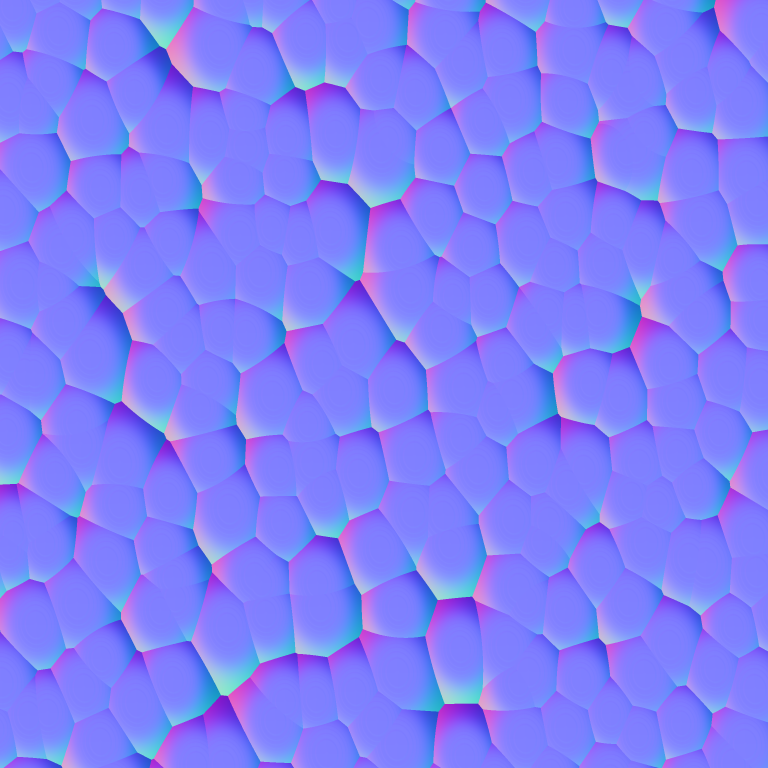
Give the GLSL for this texture map, as a Shadertoy shader.

```glsl
const vec2 CELLS = vec2(17.5, 13.5); // seed slots across and up the canvas
const float LEAN = 0.04;             // sideways drift of the long axis
const float VACANCY = 0.1;           // share of slots left without a seed
const float STEEPNESS = 3.7;         // slope at one cell radius
const float FLATNESS = 5.0;          // higher keeps the cell floors flatter
const float SOFT_LIMIT = 1.8;        // slope that the steepest walls approach
const int SAMPLES = 3;               // antialiasing grid per pixel

// Integer hash: three even, independent values per slot
vec3 hash3(vec2 id) {
    uvec3 v = uvec3(ivec3(ivec2(id) + 64, 7)) * 1664525u + 1013904223u;
    v.x += v.y * v.z; v.y += v.z * v.x; v.z += v.x * v.y;
    v ^= v >> 16u;
    v.x += v.y * v.z; v.y += v.z * v.x; v.z += v.x * v.y;
    return vec3(v >> 8u) / 16777216.0;
}

// Canvas position to the stretched, leaning cell space
vec2 toCellSpace(vec2 uv, vec2 cells, float lean) {
    return vec2(uv.x + lean * uv.y, uv.y) * cells;
}

// Weighted vector to the nearest seed; unequal weights bend the borders
vec2 nearestSeed(vec2 p, float vacancy) {
    vec2 base = floor(p);
    vec2 nearest = vec2(8.0);
    for (int y = -2; y <= 2; y++) {
        for (int x = -2; x <= 2; x++) {
            vec2 id = base + vec2(x, y);
            vec3 rnd = hash3(id);
            if (rnd.z < vacancy) continue;
            vec2 offset = (id + rnd.xy - p) * mix(0.9, 1.1, fract(rnd.z * 37.0));
            if (dot(offset, offset) < dot(nearest, nearest)) nearest = offset;
        }
    }
    return nearest;
}

// Faint contour rings on the cell floor, fading towards the border
float contourRings(float radius) {
    float wave = 0.5 + 0.5 * cos(110.0 * radius * radius);
    float fade = smoothstep(0.1, 0.2, radius) * (1.0 - smoothstep(0.4, 0.6, radius));
    return 0.035 * pow(wave, 6.0) * fade;
}

// Slope rising as a power of the distance, levelling off at the limit
float wallSlope(float radius, float steepness, float flatness, float limit) {
    float slope = steepness * pow(radius, flatness);
    return slope / (1.0 + slope / limit);
}

// Normal of a bowl-shaped cell, leaning towards its seed
vec3 bowlNormal(vec2 toSeed, float aspect) {
    float radius = length(toSeed);
    float slope = wallSlope(radius, STEEPNESS, FLATNESS, SOFT_LIMIT) + contourRings(radius);
    vec2 direction = toSeed / max(radius, 1e-4) * vec2(sqrt(aspect), 1.0);
    return normalize(vec3(direction * slope, 1.0));
}

void mainImage(out vec4 fragColor, in vec2 fragCoord) {
    float aspect = CELLS.x / CELLS.y;
    vec3 color = vec3(0.0);
    for (int j = 0; j < SAMPLES; j++) {
        for (int i = 0; i < SAMPLES; i++) {
            vec2 jitter = (vec2(i, j) + 0.5) / float(SAMPLES) - 0.5;
            vec2 uv = (fragCoord + jitter) / iResolution.xy;
            vec2 toSeed = nearestSeed(toCellSpace(uv, CELLS, LEAN), VACANCY);
            color += 0.5 + 0.5 * bowlNormal(toSeed, aspect);
        }
    }
    fragColor = vec4(color / float(SAMPLES * SAMPLES), 1.0);
}
```
